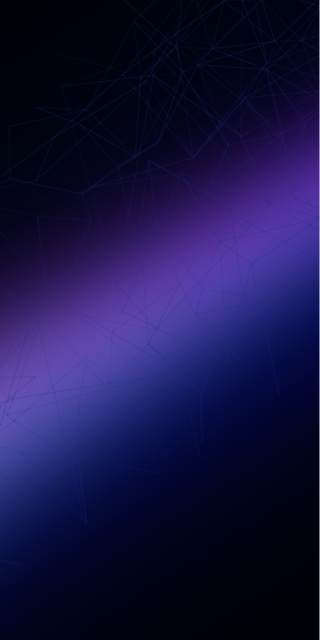
Give the GLSL for this background, as a Shadertoy shader.

```glsl
// Diagonal violet aurora on midnight blue, overlaid with a fine web of blue lines.

vec2 hash22(vec2 p) {
    vec3 q = fract(p.xyx * vec3(0.1031, 0.1030, 0.0973));
    q += dot(q, q.yzx + 33.33);
    return fract((q.xx + q.yz) * q.zy);
}

float segmentDistance(vec2 p, vec2 a, vec2 b) {
    vec2 pa = p - a, ba = b - a;
    return length(pa - ba * clamp(dot(pa, ba) / dot(ba, ba), 0.0, 1.0));
}

// Signed height above the axis of the glowing band
float bandHeight(vec2 p) {
    return p.y - 0.75 - 0.63 * p.x;
}

// Chance that a line exists here: densest towards the upper right
float webDensity(vec2 p) {
    float lower = smoothstep(-0.68, -0.15, bandHeight(p));
    float upper = 1.0 - smoothstep(-0.06, 0.06, p.y - 1.58 - 0.9 * p.x);
    float crowd = smoothstep(1.3, 2.3, p.y + 0.55 * p.x);
    return lower * upper * mix(0.4, 0.95, crowd);
}

// Jittered lattice whose nodes are randomly joined to their neighbours
float webLayer(vec2 p, float cellSize, float seed) {
    vec2 cell = floor(p / cellSize);
    float pixel = 1.0 / iResolution.x;
    float web = 0.0;
    for (int j = -1; j <= 0; j++)
    for (int i = -1; i <= 1; i++) {
        vec2 id = cell + vec2(i, j);
        vec2 a = (id + hash22(id + seed)) * cellSize;
        for (int k = 0; k < 4; k++) {
            vec2 neighbour = k == 3 ? vec2(1, 0) : vec2(k - 1, 1);
            vec2 next = id + neighbour;
            vec2 b = (next + hash22(next + seed)) * cellSize;
            vec2 chance = hash22(id + seed + 17.0 * float(k + 1));
            float present = step(chance.x, webDensity(0.5 * (a + b)));
            float line = 1.0 - smoothstep(0.0, 0.0008 + pixel, segmentDistance(p, a, b));
            web += present * line * mix(0.35, 1.0, chance.y);
        }
    }
    return web;
}

void mainImage(out vec4 fragColor, in vec2 fragCoord) {
    vec2 p = fragCoord / iResolution.x;
    p.y *= 2.0 * iResolution.x / iResolution.y;
    float d = bandHeight(p);

    // Night sky with a broad navy haze
    vec3 color = vec3(0.0, 0.006, 0.035);
    color += vec3(0.004, 0.014, 0.08) * exp(-d * d / 0.5);

    // Deep blue glow beneath the band
    float below = (d + 0.3) / 0.4;
    color += vec3(0.004, 0.006, 0.18) * exp(-below * below);

    // Violet band, wider and paler on the left, magenta on its upper side
    float across = d / mix(0.32, 0.26, p.x);
    vec3 violet = mix(vec3(0.385, 0.285, 0.47), vec3(0.31, 0.17, 0.42), p.x);
    violet.r = violet.r + 0.12 * min(d, 0.0);
    violet.g = max(violet.g - 0.35 * d, 0.0);
    color += violet * exp(-across * across);

    // Web of thin lines at three scales
    float web = webLayer(p, 0.15, 3.0) + webLayer(p, 0.25, 41.0) + webLayer(p, 0.36, 87.0);
    color = mix(color, vec3(0.09, 0.18, 0.50), 0.21 * min(web, 1.6));

    // Pale sliver along the right edge
    color = mix(color, vec3(0.8, 0.8, 0.85), 0.7 * smoothstep(0.996, 0.999, p.x));

    fragColor = vec4(color, 1.0);
}
```
